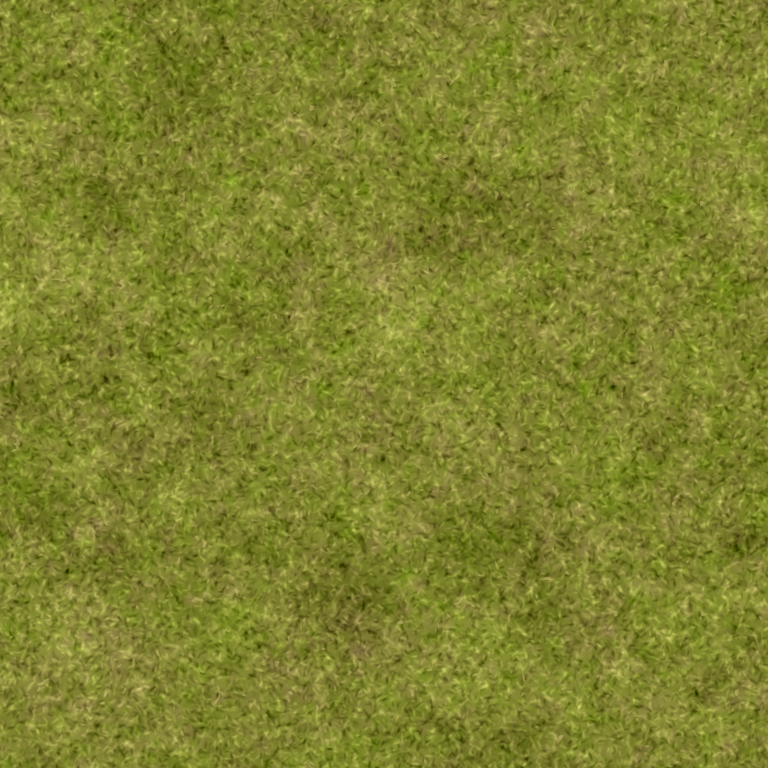
This texture is drawn by a WebGL 1 fragment shader. Its source:

```glsl
precision highp float;
// Short, dry meadow turf seen from above: soft olive patches under fine blades.
// Every layer is cellular scatter: one randomly turned, randomly signed soft
// ellipse per grid cell, summed at several scales for tone and for warmth.

uniform vec2 u_resolution;

const float TAU = 6.2831853;
const vec3 OLIVE = vec3(0.493, 0.507, 0.180);
const vec3 LIGHT_AXIS = vec3(1.0, 0.98, 0.72);
const vec3 WARM_AXIS = vec3(0.50, -0.15, 0.80);
const vec3 STRAW = vec3(0.77, 0.72, 0.43);

// Radii in cell units; at most 1 so that a 3x3 search is complete.
const vec2 BLADE = vec2(0.95, 0.40);
const vec2 TUFT = vec2(1.0, 0.75);

vec4 hash4(vec2 cell, float seed) {
  vec4 q = fract(vec4(cell.xyx, cell.y + seed) * vec4(0.1031, 0.1030, 0.0973, 0.1099) + seed * 0.137);
  q += dot(q, q.wzxy + 33.33);
  return fract((q.xxyz + q.yzzw) * q.zywx);
}

// Soft bump with compact support, elongated along the given angle.
float softEllipse(vec2 offset, float angle, vec2 radii) {
  float c = cos(angle);
  float s = sin(angle);
  vec2 local = vec2(c * offset.x + s * offset.y, c * offset.y - s * offset.x) / radii;
  float falloff = max(0.0, 1.0 - dot(local, local));
  return falloff * falloff;
}

// Sum of signed ellipses, averaging to zero over the plane.
float scatter(vec2 uv, float density, vec2 radii, float seed) {
  vec2 p = uv * density + seed * 0.37;
  vec2 home = floor(p);
  float sum = 0.0;
  for (int j = -1; j <= 1; j++) {
    for (int i = -1; i <= 1; i++) {
      vec2 cell = home + vec2(float(i), float(j));
      vec4 rnd = hash4(cell, seed);
      float strength = 2.0 * rnd.w - 1.0;
      sum += strength * softEllipse(p - cell - rnd.xy, rnd.z * TAU, radii);
    }
  }
  return sum;
}

// Broad light and dark areas of the lawn.
float patchTone(vec2 uv) {
  return 0.034 * scatter(uv, 7.0, TUFT, 1.0)
       + 0.036 * scatter(uv, 16.0, TUFT, 2.0)
       + 0.040 * scatter(uv, 37.0, TUFT, 3.0);
}

// Fine crossing blades and the gaps between them.
float bladeTone(vec2 uv) {
  return 0.11 * scatter(uv, 82.0, BLADE, 4.0)
       + 0.13 * scatter(uv, 113.0, BLADE, 5.0)
       + 0.12 * scatter(uv, 151.0, BLADE, 6.0);
}

// Positive for dry growth, negative for fresh green.
float dryness(vec2 uv) {
  return 0.035 * scatter(uv, 13.0, TUFT, 7.0)
       + 0.050 * scatter(uv, 53.0, TUFT, 8.0)
       + 0.045 * scatter(uv, 97.0, BLADE, 9.0);
}

void main() {
  vec2 uv = gl_FragCoord.xy / min(u_resolution.x, u_resolution.y);

  float patches = patchTone(uv);
  float dry = dryness(uv);
  vec3 color = OLIVE + LIGHT_AXIS * (patches + bladeTone(uv)) + WARM_AXIS * dry;

  // Sparse pale straw, more frequent where the turf is light and dry.
  float fleck = scatter(uv, 104.0, BLADE, 10.0) + 3.0 * (patches + dry);
  color = mix(color, STRAW, 0.55 * smoothstep(0.50, 1.10, fleck));

  gl_FragColor = vec4(clamp(color, 0.0, 1.0), 1.0);
}
```
